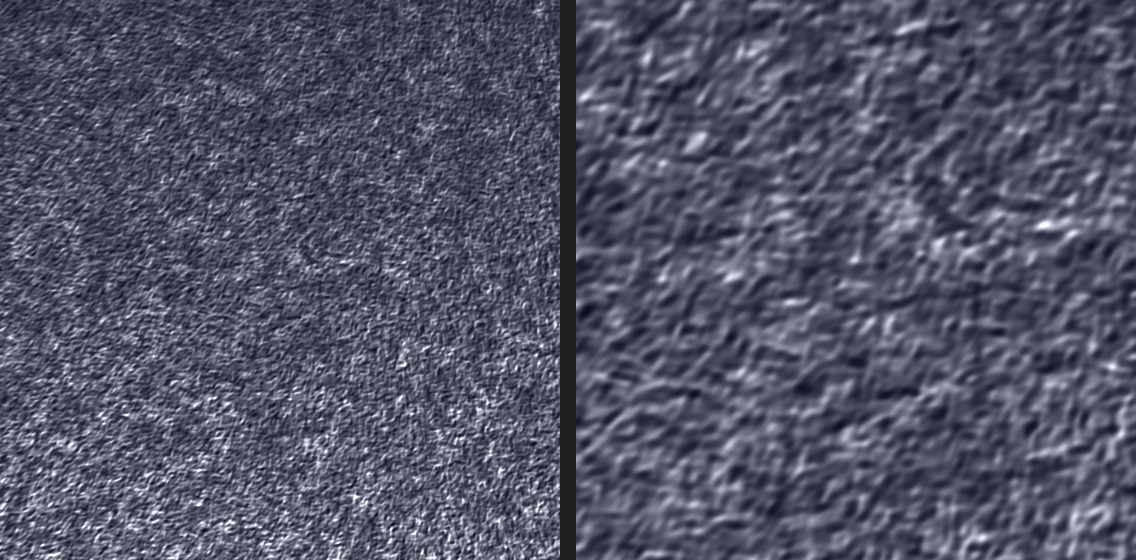
Left, the full canvas; right, a detail of the centre.
Write a WebGL 2 fragment shader that draws this texture.

```glsl
#version 300 es
precision highp float;
// Draws a blue-grey carpet of short slanted fibres, darker and calmer towards the top.

uniform vec2 u_resolution;
out vec4 fragColor;

const float TAU = 6.2831853;
const int FIBRES_PER_CELL = 4;

// Four random values in 0..1 for a cell and a seed
vec4 hash4(vec2 cell, float seed) {
    vec4 p = fract(vec4(cell, seed, cell.x + seed) * vec4(0.1031, 0.1030, 0.0973, 0.1099));
    p += dot(p, p.wzxy + 33.33);
    return fract((p.xxyz + p.yzzw) * p.zywx);
}

// One rippled fibre: a stretched soft spot with a wave across it
float fibre(vec2 offset, float angle, float phase, vec2 size, float ripple) {
    vec2 axis = vec2(cos(angle), sin(angle));
    float along = dot(offset, axis);
    float across = dot(offset, vec2(-axis.y, axis.x));
    vec2 q = vec2(along, across) / size;
    return exp(-0.5 * dot(q, q)) * cos(ripple * across + phase);
}

// Cellular sum of scattered fibres, scaled to zero mean and unit spread
float fibreField(vec2 p, float angle, float spread, vec2 size, float ripple, float seed) {
    vec2 home = floor(p);
    float sum = 0.0;
    for (int y = -2; y <= 2; y++) {
        for (int x = -2; x <= 2; x++) {
            vec2 cell = home + vec2(x, y);
            for (int i = 0; i < FIBRES_PER_CELL; i++) {
                vec4 rnd = hash4(cell + 7.0, seed + float(i) * 17.0);
                float turn = angle + spread * (rnd.z + rnd.z - 1.0);
                sum += fibre(p - cell - rnd.xy, turn, rnd.w * TAU, size, ripple);
            }
        }
    }
    return sum * inversesqrt(0.25 * TAU * size.x * size.y * float(FIBRES_PER_CELL));
}

// Slow drift of the pile direction, from layered sines
float pileAngle(vec2 uv) {
    float drift = sin(uv.x * 9.0 + 2.0 * sin(uv.y * 7.0)) + sin(uv.y * 13.0 - uv.x * 5.0);
    return mix(0.35, 0.75, uv.x) + 0.12 * (1.0 - uv.y) + 0.06 * drift;
}

// Blue-grey tint for a brightness
vec3 tint(float level) {
    return level + vec3(-0.009, 0.0, 0.066);
}

void main() {
    vec2 uv = gl_FragCoord.xy / u_resolution.y;
    float height = clamp(uv.y, 0.0, 1.0);

    // Fine broken fibres and small, faint patches
    float spread = mix(0.55, 1.0, clamp(uv.x, 0.0, 1.0));
    float fine = fibreField(uv * 104.0, pileAngle(uv), spread, vec2(0.43, 0.25), 3.9, 3.0);
    float patches = fibreField(uv * 36.0, 0.4, 1.5, vec2(0.55, 0.40), 2.2, 71.0);

    // Brightness and contrast both fall off with height
    float base = mix(0.385, 0.260, height);
    float contrast = mix(0.40, 0.28, height) * (1.0 + 0.10 * patches);
    float shade = clamp(contrast * fine + 0.10 * patches, -1.6, 1.6);

    // Exponential tone with softened highlights
    float level = base * exp(shade - 0.16 * shade * shade);
    fragColor = vec4(clamp(tint(level), 0.0, 1.0), 1.0);
}
```
